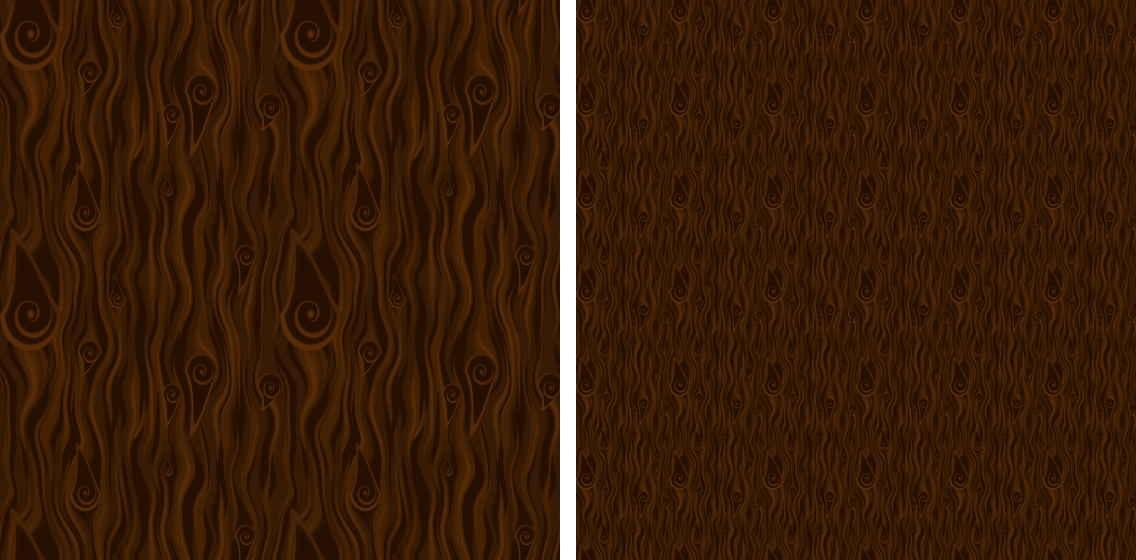
Left, the tile; right, the same tile 3 across and 3 down.
Reproduce this texture procedurally as a three.js fragment shader.

```glsl
#define TILES 2.0
#define KNOTS 9
#define SOFT 0.003
#define SPIRAL_PITCH 0.56
#define SWAY 0.012
#define BASE vec3(0.21, 0.10, 0.01)
#define LIGHT vec3(0.27, 0.13, 0.01)
#define GLOW vec3(0.34, 0.17, 0.02)
#define DARK vec3(0.16, 0.07, 0.0)
#define DEEP vec3(0.14, 0.06, 0.0)
#define TAU 6.28318

varying vec2 vUv;

float hash(vec2 p) {
  return fract(sin(dot(p, vec2(12.9898, 78.233))) * 43758.5453);
}

float ink(float d) {
  return 1.0 - smoothstep(-SOFT, SOFT, d);
}

// Centre, radius and signed tail length (positive points up)
vec4 knot(int i) {
  if (i == 0) return vec4(0.110, 0.878, 0.092, 2.3);
  if (i == 1) return vec4(0.320, 0.738, 0.036, -1.6);
  if (i == 2) return vec4(0.615, 0.590, 0.031, -2.6);
  if (i == 3) return vec4(0.720, 0.672, 0.050, -3.2);
  if (i == 4) return vec4(0.966, 0.615, 0.041, -1.4);
  if (i == 5) return vec4(0.305, 0.240, 0.046, 2.8);
  if (i == 6) return vec4(0.878, 0.083, 0.033, -2.8);
  if (i == 7) return vec4(0.420, 0.935, 0.025, 2.4);
  return vec4(0.601, 0.318, 0.013, 2.8);
}

vec2 wrapDelta(vec2 p, vec2 centre) {
  return fract(p - centre + 0.5) - 0.5;
}

// Across-grain coordinate: gentle sway, parted around every knot
float grainCoord(vec2 p) {
  float u = p.x + SWAY * sin(TAU * (2.0 * p.y + 3.0 * p.x))
    + 0.8 * SWAY * sin(TAU * (3.0 * p.y - 2.0 * p.x) + 1.0)
    + 0.4 * SWAY * sin(TAU * (5.0 * p.y + 4.0 * p.x) + 2.5);
  for (int i = 0; i < KNOTS; i++) {
    vec4 k = knot(i);
    vec2 d = wrapDelta(p, k.xy);
    vec2 s = d / (k.z * vec2(1.6, 2.5));
    u -= d.x * exp(-dot(s, s));
  }
  return u;
}

// Signed distance to tapered strokes, one in each wrapped cell
float strokes(float u, float y, float cols, float rows, float width, float seed) {
  float col = mod(floor(u * cols), cols);
  float v = y * rows + hash(vec2(col, seed));
  vec2 id = vec2(col, mod(floor(v), rows)) + seed;
  float t = fract(v) * 2.0 - 1.0;
  float shift = 0.26 * (hash(id + 3.1) - 0.5) + 0.06 * sin(4.0 * t + TAU * hash(id));
  float x = (fract(u * cols) - 0.5 - shift) / cols;
  float taper = 1.0 - t * t;
  return abs(x) - width / cols * taper * mix(0.55, 1.0, hash(id + 7.7)) + 0.003 * (1.0 - taper);
}

vec3 drawGrain(vec3 color, float u, float y) {
  float longLight = strokes(u, y, 13.0, 1.0, 0.31, 1.0);
  float wideDark = strokes(u, y, 11.0, 2.0, 0.30, 5.0);
  float thinDark = strokes(u, y, 17.0, 3.0, 0.17, 9.0);
  float shortLight = strokes(u, y, 16.0, 2.0, 0.22, 13.0);
  color = mix(color, LIGHT, ink(longLight));
  color = mix(color, GLOW, ink(longLight + 0.016));
  color = mix(color, DARK, ink(wideDark));
  color = mix(color, DEEP, ink(wideDark + 0.006));
  color = mix(color, DEEP, ink(thinDark));
  color = mix(color, LIGHT, ink(shortLight));
  return mix(color, GLOW, ink(shortLight + 0.0075));
}

vec3 drawKnot(vec3 color, vec2 p, vec4 k) {
  vec2 q = wrapDelta(p, k.xy) / k.z;
  q.y *= 0.85;
  float turn = atan(q.y, q.x);
  float rho = length(q);

  // Teardrop body, bent along its tail
  float tail = max(q.y * sign(k.w), 0.0) / abs(k.w);
  vec2 body = vec2((q.x + 0.5 * tail * tail) * (1.0 + 1.6 * tail), q.y);
  if (tail > 0.0) body.y = tail;
  float r = length(body);
  float rim = 1.17 + 0.08 * sin(turn + 4.0 * k.x);
  color = mix(color, LIGHT, ink((r - rim) * k.z));
  color = mix(color, GLOW, ink((abs(r - 1.1) - 0.05 + 0.07 * sin(turn + 0.6)) * k.z));
  color = mix(color, DARK, ink((r - 1.0) * k.z));
  color = mix(color, DEEP, ink((r - 0.86) * k.z));

  // Curl of varying width and bright heart
  float coil = abs(fract(rho / SPIRAL_PITCH - turn / TAU) - 0.5) * SPIRAL_PITCH;
  float curl = max(coil - 0.065 + 0.035 * sin(turn), max(rho - 0.84, 0.22 - rho));
  color = mix(color, LIGHT, ink(curl * k.z));
  color = mix(color, GLOW, ink((curl + 0.045) * k.z));
  color = mix(color, LIGHT, ink((rho - 0.15) * k.z));
  return mix(color, GLOW, ink((rho - 0.09) * k.z));
}

void main() {
  vec2 p = fract(vUv * TILES);
  vec3 color = drawGrain(BASE, grainCoord(p), p.y);
  for (int i = 0; i < KNOTS; i++) color = drawKnot(color, p, knot(i));
  gl_FragColor = vec4(color, 1.0);
}
```
